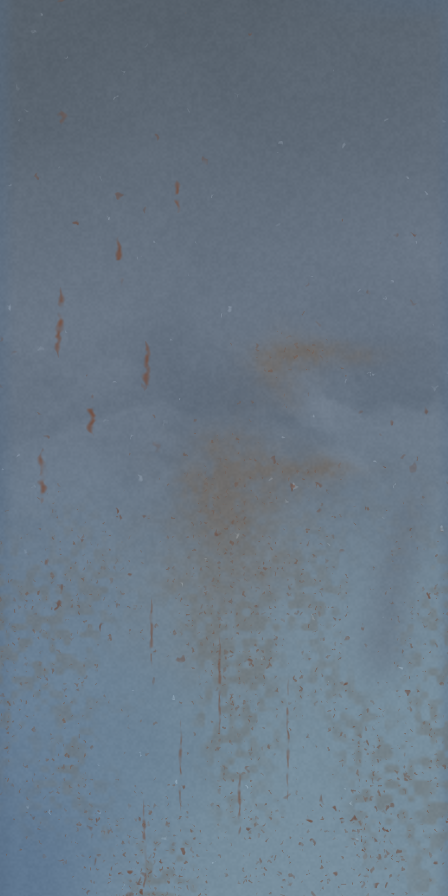
Write a Shadertoy shader that draws this texture.

```glsl
#define SHADOW vec3(0.335, 0.375, 0.415)
#define STEEL vec3(0.412, 0.462, 0.522)
#define PALE vec3(0.465, 0.555, 0.615)
#define BLUE vec3(0.365, 0.460, 0.565)
#define STAIN vec3(0.435, 0.440, 0.430)
#define RUST vec3(0.450, 0.310, 0.255)
#define STREAKS 6
#define GRAIN 0.034

float hash(vec2 p) {
    vec3 q = fract(p.xyx * 0.1031);
    q += dot(q, q.yzx + 33.33);
    return fract((q.x + q.y) * q.z);
}

float noise(vec2 p) {
    vec2 i = floor(p), f = fract(p);
    f = f * f * (3.0 - 2.0 * f);
    return mix(mix(hash(i), hash(i + vec2(1, 0)), f.x),
               mix(hash(i + vec2(0, 1)), hash(i + vec2(1, 1)), f.x), f.y);
}

float fbm(vec2 p) {
    float sum = 0.0, amp = 0.5;
    for (int i = 0; i < 5; i++) {
        sum += amp * noise(p);
        p = mat2(1.6, 1.2, -1.2, 1.6) * p + 7.3;
        amp *= 0.5;
    }
    return sum;
}

// Soft cloud with a ragged outline
float patchMask(vec2 p, vec2 centre, vec2 size) {
    vec2 d = (p - centre) / size;
    d += 1.5 * (vec2(fbm(p * 11.0), fbm(p * 11.0 + 31.0)) - 0.48);
    return exp(-dot(d, d));
}

// One irregular speck per cell, kept with the given probability
float flecks(vec2 p, float cells, float density) {
    vec2 q = p * cells + 0.6 * vec2(noise(p * cells * 2.5), noise(p * cells * 2.5 + 19.0));
    vec2 id = floor(q);
    float size = mix(0.12, 0.30, pow(hash(id + 5.0), 2.0));
    vec2 centre = 0.3 + 0.4 * vec2(hash(id + 11.0), hash(id + 23.0));
    vec2 d = (fract(q) - centre) * vec2(1.0, mix(0.6, 1.2, hash(id + 41.0)));
    float speck = 1.0 - smoothstep(size * 0.3, size + 0.08, length(d));
    return speck * step(hash(id + 67.0), density) * mix(0.35, 1.0, hash(id + 83.0));
}

// Broken vertical run, tapering towards both ends
float streak(vec2 p, vec2 top, float len, float width) {
    float t = clamp((top.y - p.y) / len, 0.0, 1.0);
    float wander = noise(vec2(p.y * 45.0, top.x * 90.0)) - 0.5;
    float x = p.x - top.x - width * 1.2 * wander;
    float taper = sqrt(4.0 * t * (1.0 - t));
    float w = width * taper * (0.4 + noise(p * vec2(60.0, 90.0)));
    float body = 1.0 - smoothstep(0.0, w + 0.0005, abs(x));
    return body * taper * smoothstep(0.15, 0.7, noise(p * vec2(50.0, 75.0) + 5.0));
}

void mainImage(out vec4 fragColor, in vec2 fragCoord) {
    vec2 uv = fragCoord / iResolution.xy;
    vec2 p = uv * vec2(1.0, 2.0);
    float cloud = fbm(p * vec2(2.5, 3.0)) - 0.48;

    // Broad light: dim at the top, pale below, blue along the left
    float depth = 1.0 - uv.y + 0.08 * cloud + 0.10 * (uv.x - 0.5);
    vec3 col = mix(SHADOW, STEEL, smoothstep(-0.06, 0.36, depth));
    col = mix(col, PALE, smoothstep(0.40, 0.88, depth));
    float left = 1.0 - smoothstep(0.0, 0.55, uv.x + 0.2 * cloud);
    col = mix(col, BLUE, 0.85 * left * smoothstep(0.35, 0.95, depth));
    float edge = max(1.0 - smoothstep(0.0, 0.04, uv.x), smoothstep(0.97, 1.0, uv.x));
    float corner = smoothstep(0.6, 1.0, uv.x) * smoothstep(0.97, 1.0, uv.y);
    col = mix(col, BLUE * 0.92, 0.35 * max(edge, corner));

    // Overlapping wiped smears across the middle and down the right side
    float band = exp(-pow((uv.y - 0.53) / 0.12, 2.0));
    for (int i = 0; i < 3; i++) {
        float k = float(i);
        float wipe = fbm(p * vec2(2.5 + k, 6.0 - k) + 1.5 * cloud + 4.0 + 9.0 * k);
        col += 0.022 * band * (smoothstep(0.40, 0.56, wipe) - 0.55);
    }
    float side = exp(-pow((uv.x - 0.90 + 0.3 * (0.38 - uv.y) + 0.1 * cloud) / 0.05, 2.0));
    side *= smoothstep(0.22, 0.28, uv.y) * (1.0 - smoothstep(0.42, 0.50, uv.y));
    col = mix(col, STEEL * 0.96, 0.55 * side);
    col += 0.03 * cloud;

    // Brown clouds, the larger one bleeding downwards
    float stain = 0.60 * patchMask(p, vec2(0.62, 1.18), vec2(0.08, 0.07));
    stain += 0.60 * patchMask(p, vec2(0.74, 1.21), vec2(0.11, 0.026));
    stain += 0.65 * patchMask(p, vec2(0.51, 0.91), vec2(0.11, 0.09));
    stain += 0.60 * patchMask(p, vec2(0.69, 0.95), vec2(0.11, 0.024));
    stain += 0.45 * patchMask(p, vec2(0.51, 0.73), vec2(0.13, 0.20));
    stain *= 0.45 + 0.6 * noise(p * 85.0) + 0.5 * noise(p * 32.0);
    col = mix(col, mix(STAIN, RUST, 0.18), clamp(stain, 0.0, 0.8));

    // Thin film and fine specks over the lower half, thickest at the foot
    float lower = 1.0 - smoothstep(0.30, 0.52, uv.y);
    float colonies = smoothstep(0.36, 0.64, fbm(p * vec2(6.0, 3.0) + 13.0));
    float foot = (1.0 - smoothstep(0.04, 0.15, uv.y)) * smoothstep(0.1, 0.3, uv.x);
    foot *= 1.0 - smoothstep(0.82, 0.95, uv.x);
    float heap = foot * smoothstep(0.5, 0.65, uv.x);
    float film = lower * colonies * smoothstep(0.3, 0.8, noise(p * 60.0));
    col = mix(col, STAIN, 0.45 * film);
    float fine = flecks(p, 70.0, lower * (0.06 + 0.32 * colonies) + 0.30 * foot + 0.4 * stain);
    float coarse = flecks(p + 3.0, 42.0, 0.03 * lower + (0.14 * foot + 0.28 * heap) * (0.4 + colonies));
    float sparse = flecks(p + 8.0, 38.0, 0.012);
    col = mix(col, mix(STAIN, RUST, 0.65), 0.70 * fine);
    col = mix(col, RUST * 0.95, 0.80 * max(coarse, 0.7 * sparse));

    // Pale chips in the paint
    col += 0.10 * flecks(p + 17.0, 55.0, 0.012);

    // Rust runs: strong ones upper left, fine faint ones lower middle
    for (int i = 0; i < STREAKS; i++) {
        float k = float(i);
        vec2 r = vec2(hash(vec2(k, 3.0)), hash(vec2(k, 9.0)));
        vec2 high = vec2(0.07 + 0.33 * fract(k * 0.382 + 0.1 * r.x), 1.0 + 0.12 * k);
        vec2 low = vec2(0.30 + 0.36 * fract(k * 0.618 + 0.1 * r.y), 0.22 + 0.09 * k);
        float strong = streak(p, high, 0.06 + 0.10 * r.y, 0.011);
        float faint = streak(p, low, 0.14 + 0.14 * r.y, 0.005);
        col = mix(col, RUST, max(0.9 * strong, 0.6 * faint));
    }

    // Fine surface grain
    col += GRAIN * (0.6 * noise(p * 200.0) + 0.4 * noise(p * 90.0 + 7.0) - 0.5);
    fragColor = vec4(clamp(col, 0.0, 1.0), 1.0);
}
```
